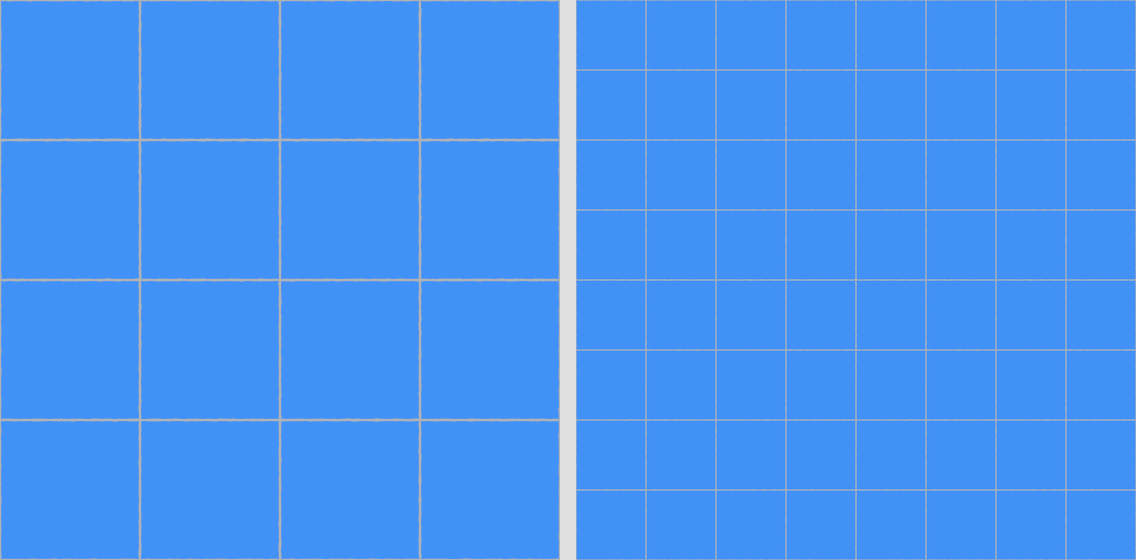
Left: one tile. Right: repeated 2 by 2.
Write a WebGL 2 fragment shader that draws this pattern.

```glsl
#version 300 es
precision highp float;

uniform vec2 u_resolution;
out vec4 fragColor;

const float TAU = 6.2831853;
const float TILES = 4.0;

// Layered sines with whole frequencies, so the roughness wraps at 1
float roughness(float along, float seed) {
    float sum = 0.0;
    float weight = 0.4;
    float frequency = 23.0;
    for (int i = 0; i < 5; i++) {
        float phase = seed * (2.4 + 1.7 * float(i));
        float bend = 1.5 * sin(TAU * 5.0 * along + phase * 1.3);
        sum += weight * sin(TAU * frequency * along + phase + bend);
        weight *= 0.85;
        frequency = floor(frequency * 1.55);
    }
    return sum;
}

// Coverage of the grout lines at whole multiples of 1 / TILES
float groutLine(float across, float along, float axisSeed) {
    float nearest = floor(across * TILES + 0.5);
    float offset = across - nearest / TILES;
    float side = offset < 0.0 ? 0.0 : 1.0;
    // The first and last line share a seed
    float seed = 1.0 + axisSeed + 2.0 * mod(nearest, TILES) + side;
    float halfWidth = 0.0023 + 0.0005 * roughness(along, seed);
    float softness = max(0.6 / min(u_resolution.x, u_resolution.y), 0.0009);
    return 1.0 - smoothstep(-softness, softness, abs(offset) - halfWidth);
}

void main() {
    vec2 uv = gl_FragCoord.xy / u_resolution;

    vec3 tileBlue = vec3(0.26, 0.57, 0.97);
    vec3 groutGrey = vec3(0.69, 0.70, 0.71);

    // Vertical and horizontal lines
    float grout = max(groutLine(uv.x, uv.y, 0.0), groutLine(uv.y, uv.x, 9.0));

    fragColor = vec4(mix(tileBlue, groutGrey, grout), 1.0);
}
```
